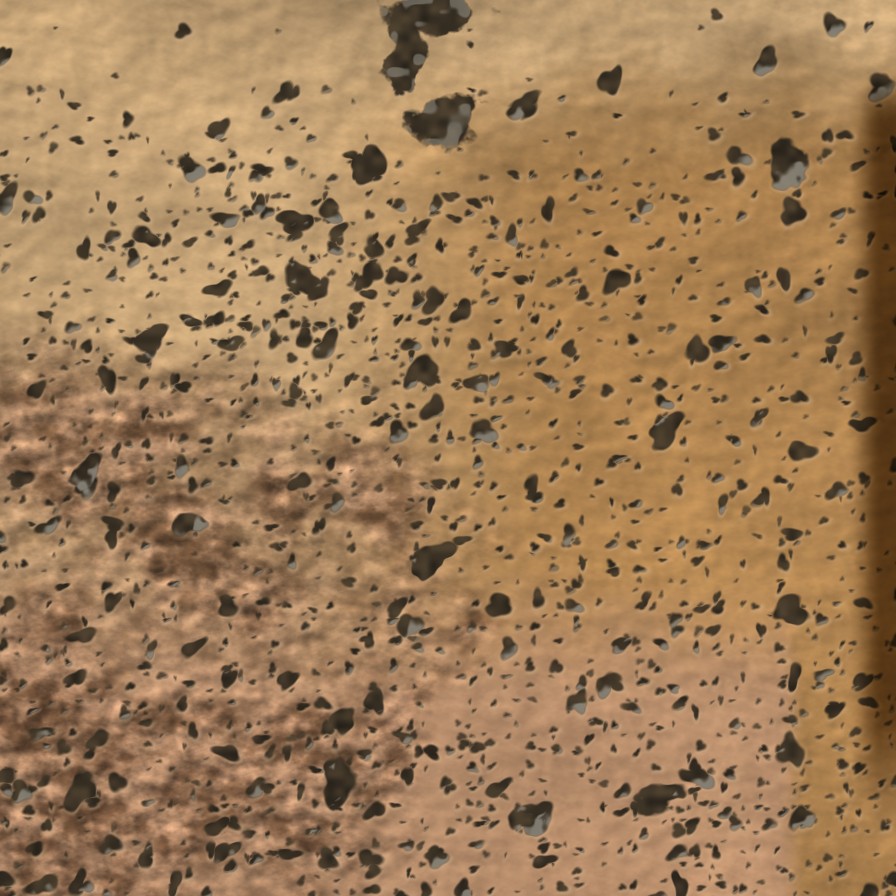
Give the GLSL for this texture, as a WebGL 1 fragment shader.

```glsl
precision highp float;
// Weathered sandy ground strewn with dark angular stones, seen from above.
// Layered noise makes the sand, ripples and rough soil; jittered cells at
// several scales scatter the wobbly stones with glinting facets and lit rims.
uniform vec2 u_resolution;

float hash(vec2 p) {
  return fract(sin(dot(p, vec2(127.1, 311.7))) * 43758.5453);
}

float noise(vec2 p) {
  vec2 i = floor(p), f = fract(p);
  f = f * f * (3.0 - 2.0 * f);
  return mix(mix(hash(i), hash(i + vec2(1, 0)), f.x),
             mix(hash(i + vec2(0, 1)), hash(i + vec2(1, 1)), f.x), f.y);
}

float fbm(vec2 p) {
  float sum = 0.0, amp = 0.533;
  for (int i = 0; i < 4; i++) {
    sum += amp * noise(p);
    p = mat2(1.6, 1.2, -1.2, 1.6) * p + 7.3;
    amp *= 0.5;
  }
  return sum;
}

float spot(vec2 p, vec2 centre, vec2 size) {
  vec2 q = (p - centre) / size;
  return exp(-dot(q, q));
}

// Share of cells that hold a stone
float stoneDensity(vec2 p) {
  float d = 0.24 + 0.45 * spot(p, vec2(0.42, 0.69), vec2(0.22, 0.15));
  d += 0.16 * smoothstep(0.45, 0.15, p.y);
  d += 0.1 * spot(p, vec2(0.72, 0.28), vec2(0.16, 0.2));
  return d * smoothstep(1.02, 0.78, p.y);
}

// x: stone cover, y: bright facet, z: sunlit sand beside the stone
vec3 stones(vec2 p, float scale, float amount) {
  vec3 result = vec3(0.0);
  vec2 g = p * scale, cell = floor(g);
  for (int j = -1; j <= 1; j++) {
    for (int i = -1; i <= 1; i++) {
      vec2 id = cell + vec2(i, j);
      vec2 key = id + scale * 1.7;
      vec2 centre = id + 0.2 + 0.6 * vec2(hash(key), hash(key + 31.7));
      if (hash(key + 57.3) > amount * stoneDensity(centre / scale)) continue;
      float h = hash(key + 83.1), k = hash(key + 12.9);
      float radius = mix(0.17, 0.42, h * h);
      float turn = 0.6 + 2.2 * (k - 0.5);
      vec2 o = g - centre;
      vec2 q = mat2(cos(turn), -sin(turn), sin(turn), cos(turn)) * o;
      q.y *= 1.15 + 0.8 * fract(k * 7.0);
      float a = atan(q.y, q.x);
      float edge = 1.0 + 0.18 * sin(2.0 * a + 40.0 * h) + 0.17 * sin(3.0 * a + 50.0 * k);
      edge += 0.35 * (noise(p * 110.0) - 0.5);
      float d = (length(q) - radius * edge) / scale;
      float lit = dot(o, vec2(0.5, -0.85)) / radius;
      float cover = smoothstep(0.0028, -0.0028, d);
      float facet = smoothstep(0.05, 0.6, lit + noise(p * 120.0) - 0.5) * step(0.6, fract(h * 9.0));
      float rim = smoothstep(0.009, 0.0, d) * smoothstep(0.1, 0.9, lit);
      result = max(result, vec3(cover, facet * cover, rim));
    }
  }
  return result;
}

void main() {
  vec2 p = gl_FragCoord.xy / u_resolution;
  float broad = fbm(p * 5.0), mid = fbm(p * 17.0 + 4.0);
  vec2 w = p + 0.07 * (vec2(broad, mid) - 0.5);

  // Sand: pale above, ochre at the right, pinkish below
  vec3 sand = vec3(0.75, 0.62, 0.45);
  float ochre = smoothstep(0.3, 0.65, w.x) * smoothstep(0.93, 0.76, w.y - 0.06 * w.x);
  sand = mix(sand, vec3(0.68, 0.51, 0.31), ochre);
  float pink = smoothstep(0.4, 0.2, w.y + 0.1 * (broad - 0.5)) * smoothstep(0.9, 0.87, p.x);
  sand = mix(sand, vec3(0.74, 0.57, 0.44), 0.9 * pink);

  // Wind ripples and soft grain, lit from the lower right
  float ripple = fbm(vec2(p.x * 2.2, p.y * 17.0 - 2.5 * p.x + 3.0 * broad));
  sand *= 1.0 + 0.34 * (ripple - 0.5) * smoothstep(0.5, 0.9, p.y);
  sand *= 1.0 + 0.22 * (broad - 0.5) + 0.16 * (mid - 0.5);
  vec2 s = p * vec2(48.0, 65.0);
  float relief = fbm(s) - fbm(s + vec2(0.35, -0.5));

  // Rough brown soil in the lower left
  float border = 0.47 - p.x + 0.5 * (broad - 0.5) + 0.3 * (mid - 0.5);
  float rough = smoothstep(-0.07, 0.1, border) * smoothstep(0.7, 0.55, w.y + 0.25 * p.x);
  rough *= 0.5 + 0.5 * smoothstep(0.3, 0.52, fbm(p * 8.0 + 20.0));
  vec3 soil = mix(vec3(0.37, 0.26, 0.18), vec3(0.68, 0.52, 0.4), smoothstep(0.25, 0.72, fbm(s * 0.8 + 9.0)));
  vec3 color = mix(sand, soil, 0.85 * rough);
  color *= 1.0 + relief * mix(0.24, 0.9, rough);

  // Scattered stones, large to small
  vec3 rock = stones(p, 14.0, 0.85);
  rock = max(rock, stones(p + 0.013, 25.0, 0.95));
  rock = max(rock, stones(p + 0.027, 44.0, 0.9));
  rock = max(rock, stones(p + 0.041, 75.0, 0.6) * vec3(0.8, 0.8, 0.5));

  // Broken outcrop at the top edge
  float crag = spot(p, vec2(0.49, 0.985), vec2(0.065, 0.03));
  crag = max(crag, spot(p, vec2(0.453, 0.94), vec2(0.025, 0.055)));
  crag = max(crag, spot(p, vec2(0.495, 0.865), vec2(0.05, 0.035)));
  float cragCover = smoothstep(0.42, 0.56, crag + 0.9 * (fbm(p * 38.0) - 0.5));
  float cragGlint = cragCover * smoothstep(0.58, 0.75, noise(p * 75.0 + 5.0));
  rock = max(rock, vec3(cragCover, 0.7 * cragGlint, 0.0));

  vec3 stone = mix(vec3(0.13, 0.115, 0.09), vec3(0.3, 0.25, 0.18), noise(p * 95.0));
  stone = mix(stone, vec3(0.6, 0.59, 0.55), 0.75 * rock.y);
  color = mix(color, vec3(0.83, 0.7, 0.55), 0.45 * rock.z);
  color = mix(color, stone, 0.95 * rock.x);

  // Shadow along the right edge
  float shade = smoothstep(0.945, 0.985, p.x) * smoothstep(0.93, 0.86, p.y) * smoothstep(0.06, 0.22, p.y);
  color = mix(color, color * vec3(0.5, 0.42, 0.27), shade);
  gl_FragColor = vec4(color, 1.0);
}
```
